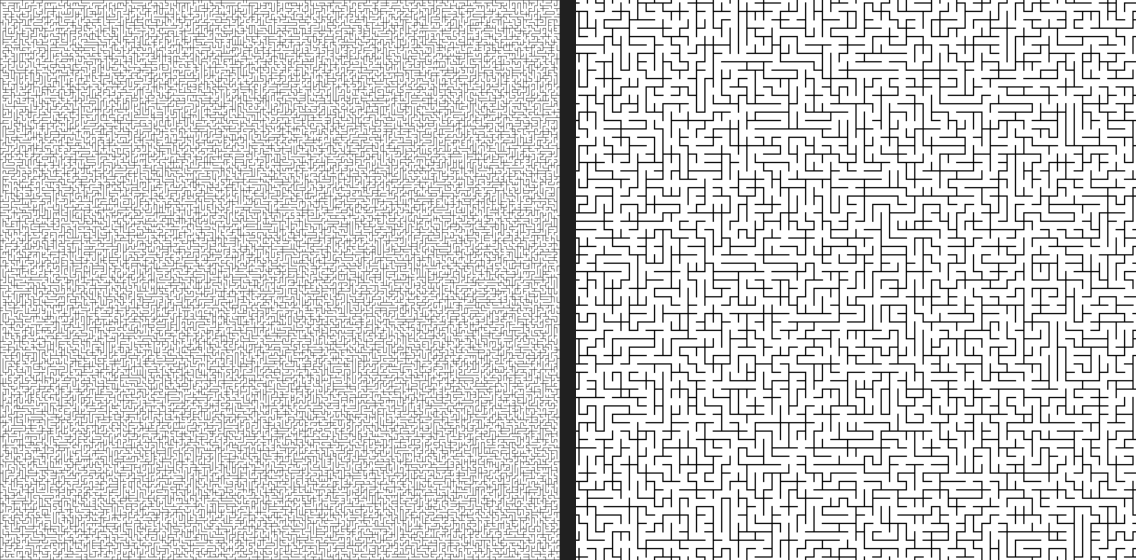
Left, the full canvas; right, a detail of the centre.
A Shadertoy shader for this pattern:

```glsl
// Dense rectangular maze of thin black walls on white paper.
// Every lattice vertex grows one wall towards a neighbour; odd vertices look
// at their even neighbours first, to avoid doubled walls and closed cells.

const float CELLS = 200.0;       // cells along one side
const float WALL_WIDTH = 0.148;  // in cells
const float BLUR_PIXELS = 0.78;  // radius of the smoothing kernel
const vec3 PAPER = vec3(1.0);
const vec3 INK = vec3(0.0);

float hash(vec2 p) {
    vec3 q = fract(p.xyx * 0.1031);
    q += dot(q, q.yzx + 33.33);
    return fract((q.x + q.y) * q.z);
}

// Unit step for 0 = right, 1 = up, 2 = left, 3 = down.
vec2 stepOf(int direction) {
    float s = direction < 2 ? 1.0 : -1.0;
    return (direction & 1) == 0 ? vec2(s, 0.0) : vec2(0.0, s);
}

// Random direction inside; clockwise along the outer frame.
int freeDirection(vec2 vertex, float cells) {
    if (vertex.x <= 0.0 && vertex.y < cells) return 1;
    if (vertex.y >= cells && vertex.x < cells) return 0;
    if (vertex.x >= cells && vertex.y > 0.0) return 3;
    if (vertex.y <= 0.0) return 2;
    return int(hash(vertex + 17.0) * 4.0) & 3;
}

// Cost of enclosing the cell between the wall ahead and its neighbour aside.
int cellPenalty(int aheadWall, int asideWall, int ahead, int aside) {
    if (aheadWall != aside) return 0;
    int opposite = (aside + 2) & 3;
    return asideWall == opposite ? 4 : asideWall == ahead ? 1 : 0;
}

// Step that encloses least; no step where every wall is drawn already.
vec2 carefulStep(vec2 vertex, int first, float cells) {
    int around[4];
    for (int k = 0; k < 4; k++)
        around[k] = freeDirection(vertex + stepOf(k), cells);

    int best = first;
    int lowest = 16;
    for (int k = 0; k < 4; k++) {
        int ahead = (first + k) & 3;
        int left = (ahead + 1) & 3;
        int back = (ahead + 2) & 3;
        int right = (ahead + 3) & 3;
        int penalty = around[ahead] == back ? 16 : 0;
        penalty += cellPenalty(around[ahead], around[left], ahead, left);
        penalty += cellPenalty(around[ahead], around[right], ahead, right);
        if (penalty < lowest) {
            lowest = penalty;
            best = ahead;
        }
    }
    return lowest < 16 ? stepOf(best) : vec2(0.0);
}

vec2 wallStep(vec2 vertex, float cells) {
    int direction = freeDirection(vertex, cells);
    bool inside = all(greaterThan(vertex, vec2(0.0)))
               && all(lessThan(vertex, vec2(cells)));
    bool odd = mod(vertex.x + vertex.y, 2.0) > 0.5;
    return inside && odd ? carefulStep(vertex, direction, cells)
                         : stepOf(direction);
}

// Coverage at p of a rectangle with soft edges.
float softBox(vec2 p, vec2 low, vec2 high, float blur) {
    vec2 cover = smoothstep(-blur, blur, high - p)
               - smoothstep(-blur, blur, low - p);
    return cover.x * cover.y;
}

// A wall includes its own joint and stops short of the next one.
float wallCoverage(vec2 p, vec2 wall, float width, float blur) {
    vec2 reach = wall * (1.0 - width);
    vec2 low = min(reach, 0.0) - 0.5 * width;
    vec2 high = max(reach, 0.0) + 0.5 * width;
    return softBox(p, low, high, blur);
}

float mazeInk(vec2 p, float cells, float width, float blur) {
    vec2 nearest = floor(p + 0.5);
    float ink = 0.0;
    for (int y = -1; y <= 1; y++)
    for (int x = -1; x <= 1; x++) {
        vec2 vertex = nearest + vec2(x, y);
        if (vertex != clamp(vertex, 0.0, cells)) continue;
        ink += wallCoverage(p - vertex, wallStep(vertex, cells), width, blur);
    }
    return min(ink, 1.0);
}

void mainImage(out vec4 fragColor, in vec2 fragCoord) {
    // Centred square that holds the whole outer frame.
    float side = min(iResolution.x, iResolution.y);
    vec2 uv = (fragCoord - 0.5 * iResolution.xy) / side + 0.5;
    float span = CELLS + WALL_WIDTH;
    vec2 p = uv * span - 0.5 * WALL_WIDTH;
    float blur = BLUR_PIXELS * span / side;

    float ink = mazeInk(p, CELLS, WALL_WIDTH, blur);
    fragColor = vec4(mix(PAPER, INK, ink), 1.0);
}
```
